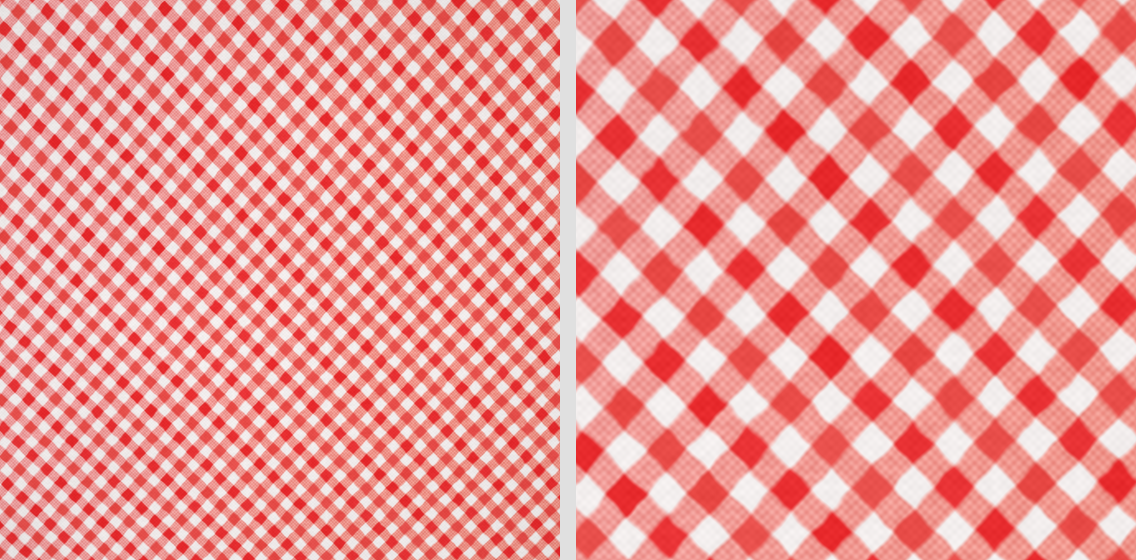
Left: the whole. Right: its middle third, enlarged.
This pattern is drawn by a Shadertoy shader. Its source:

```glsl
const vec2 CELL = vec2(0.0499, 0.0544);    // width and height of one diamond repeat
const vec2 ANCHOR = vec2(0.583, 0.564);    // centre of one deep red diamond
const float TILT = 0.026;
const float TAPER = 0.12;                  // repeats grow slightly towards the top
const float THREADS = 170.0;

const vec3 WHITE = vec3(0.930, 0.912, 0.910);
const vec3 ROSE = vec3(0.922, 0.615, 0.615);
const vec3 CORAL = vec3(0.922, 0.565, 0.520);
const vec3 DEEP_RED = vec3(0.890, 0.170, 0.180);
const vec3 SOFT_RED = vec3(0.888, 0.285, 0.270);

float hash21(vec2 p) {
    vec3 q = fract(vec3(p.xyx) * 0.1031);
    q += dot(q, q.yzx + 33.33);
    return fract((q.x + q.y) * q.z);
}

float valueNoise(vec2 p) {
    vec2 cell = floor(p);
    vec2 f = fract(p);
    f = f * f * (3.0 - 2.0 * f);
    float low = mix(hash21(cell), hash21(cell + vec2(1.0, 0.0)), f.x);
    float high = mix(hash21(cell + vec2(0.0, 1.0)), hash21(cell + 1.0), f.x);
    return mix(low, high, f.y);
}

// Diagonal coordinates: whole numbers are the stripe centres
vec2 diagonalCoords(vec2 uv) {
    vec2 d = uv - ANCHOR;
    d.y -= TILT * d.x;
    d /= CELL * (1.0 + TAPER * d.y);
    return vec2(d.x + d.y, d.x - d.y);
}

// Stripe covering half of each repeat
float stripe(float coord, float blur) {
    float dist = abs(fract(coord + 0.5) - 0.5);
    return 1.0 - smoothstep(0.25 - blur, 0.25 + blur, dist);
}

// Over-and-under threads, from -1 to 1
float weave(vec2 uv, float threads) {
    vec2 wave = cos(6.28318 * threads * uv);
    return wave.x * wave.y;
}

void mainImage(out vec4 fragColor, in vec2 fragCoord) {
    vec2 uv = fragCoord / iResolution.xy;
    vec2 diag = diagonalCoords(uv);
    float blur = max(0.045, 0.75 * max(fwidth(diag.x), fwidth(diag.y)));

    // Uneven printed edges
    vec2 wobble = vec2(valueNoise(uv * 110.0), valueNoise(uv * 110.0 + 57.0)) - 0.5;
    diag += 0.06 * wobble;

    float rising = stripe(diag.y, blur);
    float falling = stripe(diag.x, blur);
    float both = rising * falling;
    float single = rising + falling - 2.0 * both;

    // Alternate falling stripes carry a deeper red; each diamond varies a little
    vec2 id = floor(diag + 0.5);
    vec3 red = mix(DEEP_RED, SOFT_RED, mod(id.x, 2.0));
    red += vec3(0.01, 0.05, 0.05) * (hash21(id + 200.0) - 0.5);

    // Pink warms from left to right
    vec3 pink = mix(ROSE, CORAL, smoothstep(0.0, 0.9, uv.x + 0.15 * (0.5 - uv.y)));
    vec3 color = WHITE * (1.0 - both - single) + pink * single + red * both;

    // Cloth texture, strongest where thinly printed
    float thread = weave(uv, THREADS);
    float grain = valueNoise(uv * vec2(240.0, 300.0)) - 0.5;
    color += vec3(0.008, 0.045, 0.045) * single * (thread + grain);
    color += 0.012 * thread + 0.025 * grain;

    // Gentle fall-off of light and broad fading
    vec2 fromCentre = uv - 0.5;
    color *= 1.02 - 0.09 * dot(fromCentre, fromCentre);
    color += 0.015 * (valueNoise(uv * 5.0) - 0.5);

    fragColor = vec4(clamp(color, 0.0, 1.0), 1.0);
}
```
